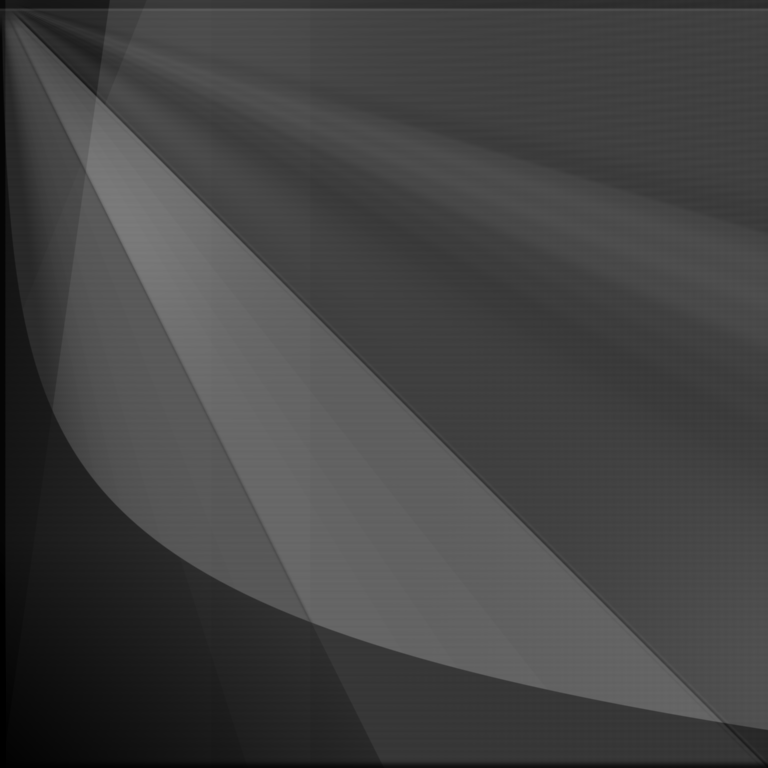
Give the GLSL for this background, as a three.js fragment shader.

```glsl
// Draws grey translucent light beams fanning from the top left corner over a dark curved edge.
varying vec2 vUv;

const float SOFT = 0.0013;
const float TAU = 6.2831853;

// Smooth mask: 1 where the signed distance is positive.
float edge(float dist) {
  return smoothstep(-SOFT, SOFT, dist);
}

// Signed distance to a ray from the corner, positive below it.
float belowRay(vec2 p, float slope) {
  return (p.y - slope * p.x) / sqrt(1.0 + slope * slope);
}

// Signed distance to a leaning line, positive on its left.
float leftOf(vec2 p, float start, float lean) {
  return (start - lean * p.y - p.x) / sqrt(1.0 + lean * lean);
}

// Approximate distance to the logarithmic curve, positive below it.
float belowCurve(vec2 p) {
  float x = max(p.x, 0.0008);
  float height = 0.9505 + 0.155 * log(x);
  return (p.y - height) / length(vec2(0.155 / x, 1.0));
}

float bump(float value, float center, float width) {
  float t = (value - center) / width;
  return exp(-t * t);
}

// Soft bands between the shallow ray and the diagonal.
float fanTone(vec2 p, float slope) {
  float tone = 0.247;
  tone += 0.055 * bump(slope, 0.38, 0.075);
  tone -= 0.020 * bump(slope, 0.59, 0.075);
  tone += 0.035 * bump(slope, 0.78, 0.13) * (1.0 - smoothstep(0.1, 0.65, p.x));
  tone += 0.075 * smoothstep(0.55, 1.1, p.x) * smoothstep(0.45, 0.9, p.y);
  float ripple = sin(slope * 125.0 + 3.0 * p.x) + 0.6 * sin(slope * 61.0);
  return tone + 0.006 * ripple * bump(slope, 0.42, 0.16);
}

// Quiet area above the shallow ray.
float skyTone(vec2 p, float slope) {
  float tone = 0.250 + 0.035 * bump(p.x, 0.28, 0.22);
  tone -= 0.018 * bump(slope, 0.285, 0.03);
  float arcs = sin(TAU * 75.0 * (p.y + 0.07 * p.x * p.x));
  return tone + 0.005 * arcs * smoothstep(0.2, 0.8, p.x);
}

// Bright beam with faint inner facets.
float beamTone(vec2 p) {
  float tone = 0.370 + 0.025 * smoothstep(0.5, 0.95, p.x);
  tone += 0.065 * bump(length(p - vec2(0.17, 0.28)), 0.0, 0.17);
  tone += 0.012 * edge(belowRay(p, 1.26));
  tone += 0.008 * edge(belowRay(p, 1.46));
  tone += 0.006 * edge(belowRay(p, 1.62));
  return tone - 0.04 * (1.0 - smoothstep(0.04, 0.2, p.y));
}

// Dim side to the left of the beam.
float sideTone(vec2 p, float slope) {
  float tone = mix(0.335, 0.235, smoothstep(2.0, 9.0, slope));
  for (int i = 0; i < 4; i++) {
    tone -= 0.006 * edge(belowRay(p, 2.5 + 0.85 * float(i)));
  }
  return tone;
}

// Fine scan lines and a weak vertical weave.
float weave(vec2 p) {
  float rows = sin(TAU * 110.0 * p.y) + 0.5 * sin(TAU * 192.0 * p.y);
  float columns = sin(TAU * 96.0 * p.x) * smoothstep(0.45, 1.0, p.x);
  return 0.0045 * rows + 0.003 * columns;
}

void main() {
  // Measure downward from the upper left corner.
  vec2 p = vec2(vUv.x, 1.0 - vUv.y);
  float slope = p.y / max(p.x, 0.001);
  float diagonal = belowRay(p, 1.0);
  float underDiagonal = edge(diagonal);
  float side = edge(belowRay(p, 2.0));
  float steep = edge(leftOf(p, 0.143, 0.14));
  float slant = edge(leftOf(p, 0.191, 0.40));
  float under = edge(belowCurve(p));

  // Angular sectors.
  float underSky = smoothstep(-0.004, 0.004, belowRay(p, 0.302) - 0.003);
  float upper = mix(skyTone(p, slope), fanTone(p, slope), underSky);
  upper -= 0.035 * slant + 0.085 * steep;
  float beam = beamTone(p) - 0.065 * steep;
  float flank = sideTone(p, slope) - 0.055 * steep - 0.012 * slant;
  float tone = mix(upper, mix(beam, flank, side), underDiagonal);

  // Shadow below the curve.
  float deep = 0.09 + 0.31 * p.x - 0.30 * max(p.y - 0.7, 0.0);
  deep -= 0.012 * edge(belowRay(p, 3.1)) + 0.015 * steep;
  float shade = mix(0.16, mix(0.215, deep, side), underDiagonal);
  tone = mix(tone, shade, under);

  // Thin ridges along the beam edges and upright panel seams.
  tone -= 0.045 * bump(diagonal, -0.001, 0.0018);
  tone += 0.025 * bump(diagonal, -0.0045, 0.0015);
  tone -= 0.020 * bump(diagonal, 0.005, 0.0014);
  tone -= 0.050 * bump(belowRay(p, 2.0), 0.0, 0.0022) * (1.0 - under);
  tone += 0.010 * edge(0.404 - p.x) + 0.006 * edge(0.275 - p.x);

  // Dark rounded apex and borders.
  tone = mix(0.17, tone, smoothstep(0.015, 0.05, length(p)));
  tone -= 0.07 * edge(0.011 - p.y) + 0.06 * edge(0.007 - p.x);
  tone += 0.05 * bump(p.y, 0.013, 0.0015);
  tone *= mix(0.3, 1.0, smoothstep(0.0, 0.012, 1.0 - p.y));
  tone += weave(p) * smoothstep(0.0, 0.2, tone);

  gl_FragColor = vec4(vec3(clamp(tone, 0.0, 1.0)), 1.0);
}
```
